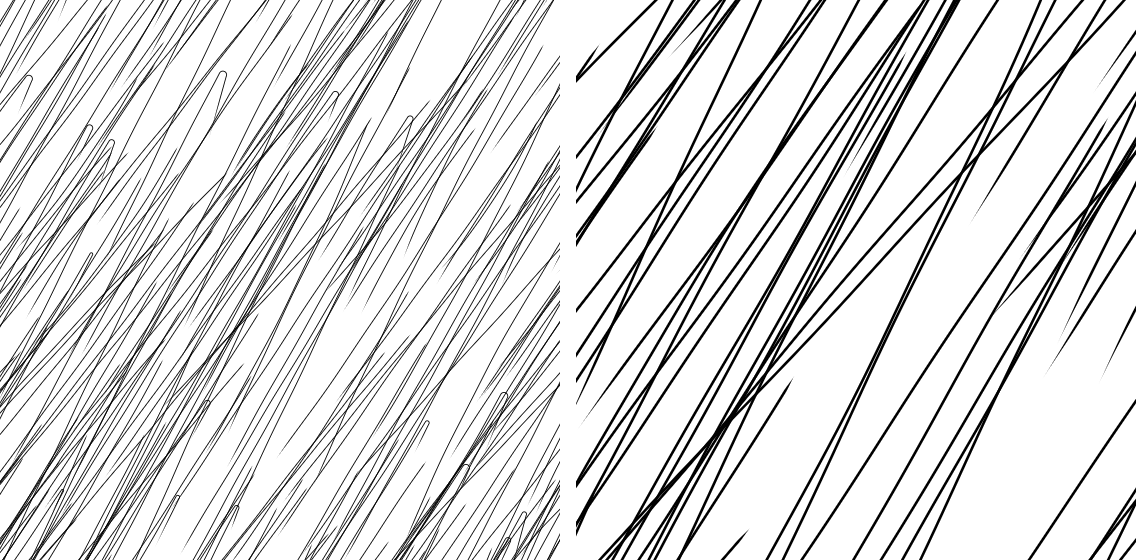
Left: the whole. Right: its middle third, enlarged.
A Shadertoy shader for this pattern:

```glsl
// Slanted pen hatching: long thin ink strokes, some curling back at the tip.

#define STROKES 350          // number of pen strokes
#define LINE_WIDTH 0.00154   // pen width, in canvas heights
#define MEAN_ANGLE 0.995     // stroke direction, radians
#define ANGLE_SPREAD 0.18    // largest deviation from it
#define HALF_LENGTH_MIN 0.12
#define HALF_LENGTH_MAX 0.70
#define BEND 0.014           // largest bow of a stroke
#define HOOK_SHARE 0.16      // share of strokes with a curled tip
#define PAPER vec3(1.0)
#define INK vec3(0.0)

// Four random values in 0..1 for one stroke
vec4 hash4(float n) {
    return fract(sin(n * vec4(12.9898, 78.233, 39.425, 57.113) + vec4(1.3, 4.1, 2.7, 5.9)) * 43758.5453);
}

// Box-filtered coverage of a line, also right for lines thinner than a pixel
float lineCoverage(float dist, float width, float pixel) {
    float peak = min(1.0, width / pixel);
    return clamp((0.5 * (width + pixel) - dist) / pixel, 0.0, peak);
}

// Half-circle turn at the tip followed by a fading, diverging return line
float hookCoverage(vec2 tipPos, float radius, float tail, float slope, float pixel) {
    vec2 q = tipPos + vec2(0.0, radius);
    if (q.x > 0.0) return lineCoverage(abs(length(q) - radius), LINE_WIDTH, pixel);
    float back = -q.x;
    float dist = abs(q.y + radius + slope * back) * inversesqrt(1.0 + slope * slope);
    float taper = 1.0 - smoothstep(0.3 * tail, tail, back);
    return lineCoverage(dist, LINE_WIDTH * taper, pixel) * step(back, tail);
}

float strokeCoverage(vec2 p, float id, float pixel) {
    vec4 place = hash4(id);
    vec4 shape = hash4(id + 411.7);

    // Scatter the centres in a frame aligned with the mean direction
    vec2 along = vec2(cos(MEAN_ANGLE), sin(MEAN_ANGLE));
    vec2 across = vec2(-along.y, along.x);
    vec2 centre = along * (place.x - 0.5) * 2.2 + across * (place.y - 0.5) * 1.4;

    // Local frame of this stroke: x runs along it, y to its left
    float angle = MEAN_ANGLE + ANGLE_SPREAD * (place.z + place.w - 1.0);
    vec2 dir = vec2(cos(angle), sin(angle));
    vec2 d = p - centre;
    vec2 local = vec2(dot(d, dir), dot(d, vec2(-dir.y, dir.x)));
    float halfLength = mix(HALF_LENGTH_MIN, HALF_LENGTH_MAX, shape.x);
    if (abs(local.y) > 0.08 || abs(local.x) > halfLength + 0.03) return 0.0;

    // Bowed, slightly wavering body with a tapered start and a crisp tip
    float t = local.x / halfLength;
    float bow = BEND * (2.0 * shape.y - 1.0) * (1.0 - t * t);
    float waver = 0.0006 * sin(local.x * 27.0 + id);
    float start = smoothstep(0.0, 0.05, local.x + halfLength);
    float hooked = step(shape.z, HOOK_SHARE);
    float tip = mix(smoothstep(0.0, 0.012, halfLength - local.x), step(local.x, halfLength), hooked);
    float cover = lineCoverage(abs(local.y - bow - waver), LINE_WIDTH * start * tip, pixel);
    cover *= step(abs(local.x), halfLength);

    // Curled tip
    if (hooked > 0.5) {
        vec2 tipPos = vec2(local.x - halfLength, local.y - 0.0006 * sin(halfLength * 27.0 + id));
        float radius = mix(0.002, 0.007, shape.w);
        float tail = mix(0.03, 0.13, fract(shape.w * 7.3));
        float slope = mix(0.03, 0.24, fract(shape.w * 13.7));
        cover = max(cover, hookCoverage(tipPos, radius, tail, slope, pixel));
    }
    return cover;
}

void mainImage(out vec4 fragColor, in vec2 fragCoord) {
    vec2 p = (fragCoord - 0.5 * iResolution.xy) / iResolution.y;
    float pixel = 1.0 / iResolution.y;

    // Lay the strokes over one another
    float bare = 1.0;
    for (int i = 0; i < STROKES; i++) {
        bare *= 1.0 - strokeCoverage(p, float(i) + 1.0, pixel);
    }
    fragColor = vec4(mix(INK, PAPER, bare), 1.0);
}
```
